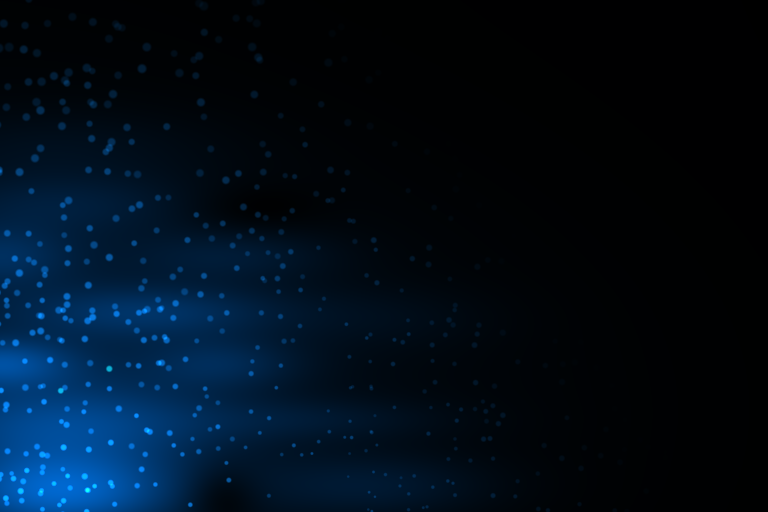
This background is drawn by a WebGL 1 fragment shader. Its source:

```glsl
precision highp float;
// Deep blue light in soft horizontal streaks at the lower left of a black field,
// with scattered round specks fading toward the upper right. Streaks are
// stretched Gaussians; specks are jittered points in layered grids.

uniform vec2 u_resolution;

const vec3 BACKDROP = vec3(0.0, 0.004, 0.008);
const vec3 GLOW_BLUE = vec3(0.0, 0.5, 1.0);
const vec3 SPECK_BLUE = vec3(0.06, 0.56, 1.0);
const vec3 SPECK_CYAN = vec3(0.08, 0.95, 0.95);
const float CELL_SIZE = 0.042;      // grid pitch of the first speck layer
const float CLUSTER_SIZE = 0.11;    // spacing of denser and sparser patches
const float SPECK_REACH = 0.76;     // horizontal fade distance of the specks
const float RADIUS_LOW = 0.0062;    // speck radius at the bottom
const float RADIUS_HIGH = 0.0100;   // speck radius at the top
const float CYAN_SHARE = 0.05;

float hash(vec2 p) {
  return fract(sin(dot(p, vec2(127.1, 311.7))) * 43758.5453);
}

float glow(vec2 p, vec2 centre, vec2 size) {
  vec2 d = (p - centre) / size;
  return exp(-dot(d, d));
}

float streakLight(vec2 p) {
  // Broad haze and the bright corner
  float light = 0.11 * glow(p, vec2(0.10, 0.20), vec2(0.75, 0.40));
  light += 0.10 * glow(p, vec2(0.08, 0.28), vec2(0.38, 0.36));
  light += 0.62 * glow(p, vec2(0.12, 0.04), vec2(0.21, 0.075));
  // Streaks along the left side
  light += 0.36 * glow(p, vec2(0.13, 0.17), vec2(0.28, 0.08));
  light += 0.40 * glow(p, vec2(0.00, 0.29), vec2(0.14, 0.045));
  light += 0.25 * glow(p, vec2(0.30, 0.39), vec2(0.25, 0.05));
  light += 0.23 * glow(p, vec2(0.00, 0.50), vec2(0.14, 0.06));
  light += 0.14 * glow(p, vec2(0.12, 0.60), vec2(0.25, 0.06));
  light += 0.06 * glow(p, vec2(0.12, 0.71), vec2(0.28, 0.07));
  // Fainter streaks toward the middle
  light += 0.20 * glow(p, vec2(0.43, 0.29), vec2(0.15, 0.05));
  light += 0.13 * glow(p, vec2(0.45, 0.50), vec2(0.19, 0.05));
  light += 0.14 * glow(p, vec2(0.72, 0.05), vec2(0.22, 0.06));
  light += 0.10 * glow(p, vec2(0.60, 0.18), vec2(0.25, 0.04));
  light += 0.05 * glow(p, vec2(0.75, 0.38), vec2(0.20, 0.06));
  // Shadows beside the corner and above the middle streaks
  light -= 0.14 * glow(p, vec2(0.43, 0.03), vec2(0.07, 0.06));
  light -= 0.06 * glow(p, vec2(0.48, 0.59), vec2(0.13, 0.05));
  return max(light, 0.0);
}

// One jittered grid of specks; each stays inside its own cell.
vec3 speckLayer(vec2 p, float cellSize, float seed) {
  vec2 offset = vec2(0.37, 0.61) * seed;
  vec2 cell = floor(p / cellSize + offset);
  vec2 key = cell + seed * 17.3;
  vec2 jitter = vec2(hash(key), hash(key + 5.7));
  vec2 centre = (cell + mix(vec2(0.25), vec2(0.75), jitter) - offset) * cellSize;

  // Thin out to the right and top, ending along a slanted edge
  float height = clamp(centre.y, 0.0, 1.0);
  float edge = mix(1.42, 0.72, height);
  float inside = 1.0 - smoothstep(edge - 0.30, edge, centre.x);
  float patchDensity = mix(0.45, 1.55, hash(floor(centre / CLUSTER_SIZE) + 3.1));
  float density = mix(0.55, 0.27, height) * mix(0.42, 1.0, exp(-centre.x * 2.0));
  float present = step(hash(key + 11.9), density * patchDensity);

  // Specks are finest at the lower middle
  float radius = mix(RADIUS_LOW, RADIUS_HIGH, height);
  float fine = exp(-pow((centre.x - 0.70) / 0.25, 2.0)) * (1.0 - height);
  radius *= (1.0 - 0.5 * fine) * mix(0.8, 1.1, hash(key + 23.1));

  float pixel = 1.0 / u_resolution.y;
  float dist = length(p - centre);
  float disc = 1.0 - smoothstep(radius * 0.6 - 0.5 * pixel, radius + 0.5 * pixel, dist);
  float fade = exp(-pow(centre.x / SPECK_REACH, 2.0)) * mix(0.82, 0.13, height);
  float strength = fade * mix(0.5, 1.0, hash(key + 31.3));
  float cyan = step(1.0 - CYAN_SHARE, hash(key + 41.7)) * step(centre.x + centre.y, 0.5);
  return mix(SPECK_BLUE, SPECK_CYAN, cyan) * disc * strength * present * inside;
}

void main() {
  vec2 p = gl_FragCoord.xy / u_resolution.y;
  vec3 colour = BACKDROP * exp(-p.x) + GLOW_BLUE * streakLight(p);
  for (int i = 0; i < 4; i++) {
    float layer = float(i);
    colour += speckLayer(p, CELL_SIZE * (1.0 + 0.11 * layer), layer + 1.0);
  }
  gl_FragColor = vec4(min(colour, 1.0), 1.0);
}
```
